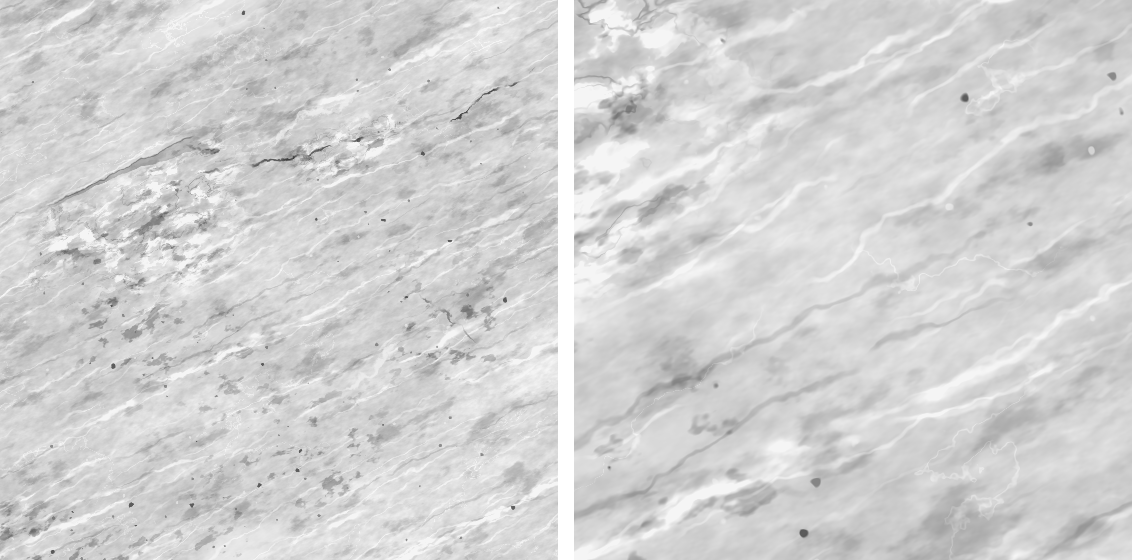
Left: the whole. Right: its middle third, enlarged.
Give the GLSL for this texture, as a Shadertoy shader.

```glsl
float hash(vec2 p) {
    vec3 q = fract(p.xyx * 0.1031);
    q += dot(q, q.yzx + 33.33);
    return fract((q.x + q.y) * q.z);
}

float noise(vec2 p) {
    vec2 i = floor(p), f = fract(p);
    f = f * f * (3.0 - 2.0 * f);
    return mix(mix(hash(i), hash(i + vec2(1, 0)), f.x),
               mix(hash(i + vec2(0, 1)), hash(i + vec2(1, 1)), f.x), f.y);
}

float fbm(vec2 p, int octaves) {
    float sum = 0.0, total = 0.0, amp = 1.0;
    for (int i = 0; i < octaves; i++) {
        sum += amp * noise(p);
        total += amp;
        amp *= 0.55;
        p = mat2(0.8, 0.6, -0.6, 0.8) * p * 2.03 + 17.3;
    }
    return sum / total;
}

// Coordinates along and across the bedding direction
vec2 toGrain(vec2 p) {
    return mat2(0.896, -0.444, 0.444, 0.896) * p + 5.0;
}

// Broken, jagged parallel veins, one per row
float veins(vec2 g, float spacing, float width, float seed) {
    float gaps = smoothstep(0.34, 0.54, fbm(g * vec2(14, 40) + seed, 3));
    g.y += 0.04 * (fbm(g * vec2(4, 6) + seed, 3) - 0.5) + 0.02 * (fbm(g * 30.0 + seed, 4) - 0.5);
    float row = floor(g.y / spacing);
    float d = abs(fract(g.y / spacing) - 0.25 - 0.5 * hash(vec2(row, seed))) * spacing;
    float w = width * (0.2 + 1.6 * noise(vec2(g.x * 38.0, row + seed)));
    float strength = smoothstep(0.35, 0.75, noise(vec2(g.x * 4.5 + seed, row * 7.3)));
    return gaps * strength * (1.0 - smoothstep(0.3 * w, w + 0.001, d));
}

// Wandering hairlines along a noise contour
float hairlines(vec2 p, float width) {
    return 1.0 - smoothstep(0.0, width, abs(fbm(p, 4) - 0.5));
}

// Tapered, uneven fissure between two points
float crack(vec2 p, vec2 a, vec2 b, float width) {
    vec2 ab = b - a;
    float h = clamp(dot(p - a, ab) / dot(ab, ab), 0.0, 1.0);
    float taper = smoothstep(0.0, 0.12, h * (1.0 - h));
    float w = width * taper * (0.1 + 1.5 * noise(p * 60.0));
    return taper * (1.0 - smoothstep(0.3 * w, w + 0.0015, length(p - a - ab * h)));
}

// Soft ragged patch lying along the bedding
float patchMask(vec2 g, vec2 centre, vec2 size) {
    float r = length((g - toGrain(centre)) / size);
    return 1.0 - smoothstep(0.5, 1.0, r + 1.1 * (fbm(g * vec2(11, 19) + 31.0, 5) - 0.5));
}

// Scattered grains: at most one in each cell
float specks(vec2 p, float cells, float chance, float radius) {
    vec2 id = floor(p * cells);
    vec2 centre = 0.25 + 0.5 * vec2(hash(id + 3.1), hash(id + 71.7));
    float d = length(fract(p * cells) - centre) / cells + 0.004 * (noise(p * 260.0) - 0.5);
    float r = radius * (0.3 + hash(id + 29.0));
    return step(hash(id + 11.0), chance) * (1.0 - smoothstep(r - 0.001, r + 0.001, d));
}

void mainImage(out vec4 fragColor, in vec2 fragCoord) {
    vec2 p = fragCoord / iResolution.y;
    vec2 g = toGrain(p);
    vec2 bend = vec2(fbm(p * 15.0, 6), fbm(p * 15.0 + 40.0, 6)) - 0.5;
    vec2 warped = p + 0.06 * bend;

    // Clouded ground with streaks and fine grain
    float tone = 0.823 + 0.12 * (fbm(g * vec2(2.5, 5.5), 5) - 0.5);
    tone += 0.12 * (fbm(g * vec2(9, 32) + bend, 5) - 0.5);
    tone += 0.13 * (fbm(g * vec2(75, 140), 3) - 0.5);
    tone += 0.04 * smoothstep(0.54, 0.7, fbm(g * vec2(4, 9) + 40.0, 6));
    tone -= 0.12 * smoothstep(0.58, 0.76, fbm(g * vec2(18, 38) + 90.0, 5));

    // White blotches
    float white = patchMask(g, vec2(0.36, 0.96), vec2(0.18, 0.05));
    white = max(white, patchMask(g, vec2(0.43, 0.02), vec2(0.11, 0.045)));
    white = max(white, 0.6 * patchMask(g, vec2(0.36, 0.39), vec2(0.1, 0.022)));
    tone = mix(tone, 0.93, 0.7 * white);

    // Pale veins and hairlines
    tone += 0.14 * veins(g, 0.115, 0.005, 13.0);
    tone += 0.11 * veins(g + vec2(0, 0.08 * g.x), 0.06, 0.003, 27.0);
    tone += 0.08 * veins(g - vec2(0, 0.1 * g.x), 0.03, 0.0016, 51.0);
    tone += 0.07 * veins(g, 0.022, 0.0012, 83.0);
    tone -= 0.1 * veins(g, 0.05, 0.002, 66.0);
    tone += 0.06 * hairlines(g * vec2(5, 12) + bend, 0.01) * smoothstep(0.4, 0.7, noise(p * 9.0));

    // Crumbled zone of pale fragments and dark seams
    float rubble = patchMask(g, vec2(0.28, 0.61), vec2(0.28, 0.13));
    rubble = max(rubble, 0.8 * patchMask(g, vec2(0.62, 0.74), vec2(0.18, 0.06)));
    float crumb = fbm(g * vec2(38, 70) + 2.0 * bend, 4);
    float seam = hairlines(g * vec2(24, 50) + 2.0 * bend, 0.05);
    tone += rubble * (0.3 * (crumb - 0.5) - 0.2 * seam * noise(p * 30.0));
    tone += 0.1 * rubble * smoothstep(0.54, 0.62, crumb);

    // Grey wedge with a dark upper edge
    vec2 q = toGrain(p + 0.03 * bend) - toGrain(vec2(0.05, 0.615));
    float h = q.x / 0.33;
    float span = smoothstep(0.0, 0.3, h) * (1.0 - smoothstep(0.97, 1.0, h + 2.0 * q.y));
    float depth = 0.004 + 0.026 * h * h * h;
    float wedge = smoothstep(-depth - 0.002, -depth, q.y) * (1.0 - smoothstep(-0.001, 0.001, q.y));
    tone = mix(tone, 0.64 + 0.3 * (crumb - 0.5), 0.85 * span * wedge);
    tone -= 0.2 * span * (1.0 - smoothstep(0.0, 0.0025, abs(q.y)));

    // Bright rims and dark fissures
    float rim = crack(warped, vec2(0.46, 0.74), vec2(0.66, 0.85), 0.005);
    rim = max(rim, crack(warped, vec2(0.61, 0.3), vec2(0.72, 0.38), 0.005));
    tone = mix(tone, 0.94, 0.8 * rim);
    float fissure = crack(warped, vec2(0.81, 0.78), vec2(0.95, 0.88), 0.002);
    fissure = max(fissure, 0.8 * crack(warped, vec2(0.35, 0.68), vec2(0.67, 0.765), 0.002));
    fissure = max(fissure, 0.5 * crack(warped, vec2(0.75, 0.47), vec2(0.86, 0.39), 0.0015));
    tone = mix(tone, 0.25, fissure * smoothstep(0.1, 0.8, noise(p * 50.0)));

    // Dark flecks and grains, denser low down, and a few white ones
    float density = smoothstep(0.4, 0.75, noise(p * 5.0 + 8.0)) * (1.0 - 0.7 * smoothstep(0.4, 0.6, p.y));
    tone -= 0.22 * (density + rubble) * smoothstep(0.62, 0.74, fbm(g * vec2(36, 60) + 7.0, 4));
    tone = mix(tone, 0.28, 0.85 * specks(p, 27.0, 0.01 + 0.08 * density, 0.0028));
    tone = mix(tone, 0.42, 0.7 * specks(p + 0.37, 55.0, 0.01 + 0.07 * density, 0.0019));
    tone = mix(tone, 0.95, 0.6 * specks(p + 0.71, 50.0, 0.04, 0.0018));

    fragColor = vec4(vec3(clamp(tone, 0.2, 0.96)), 1.0);
}
```
